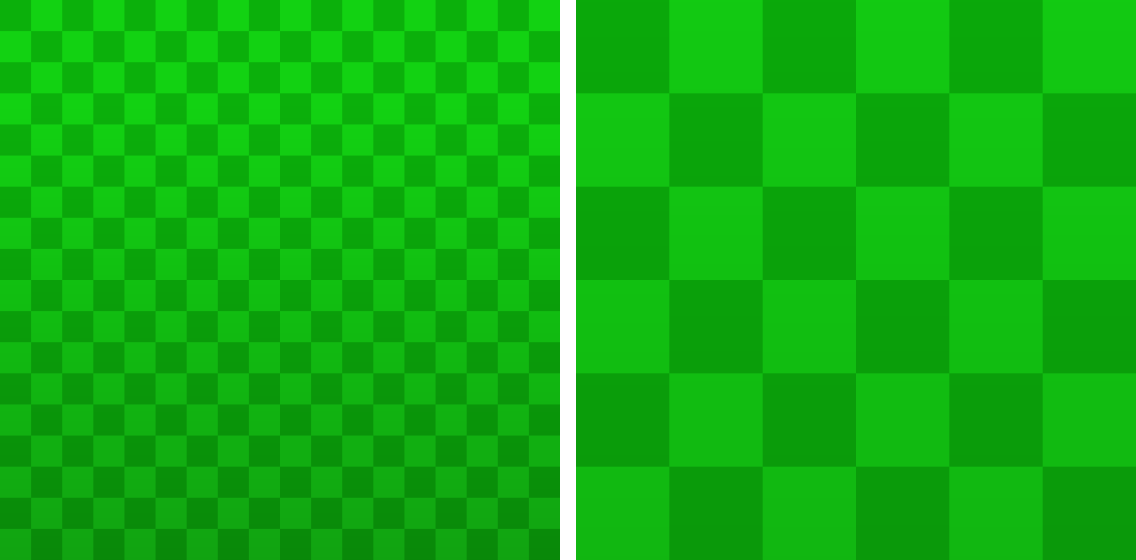
Left, the full canvas; right, a detail of the centre.
Write a Shadertoy shader that draws this pattern.

```glsl
// Green checkerboard of 18 by 18 squares, darkening toward the bottom.
// Two smoothed square waves multiply into the checks; a clamped vertical
// ramp shades the light and dark greens, staying flat near the top.

// Square wave of period 2, +1 on (0,1) and -1 on (1,2), with edges one pixel wide.
vec2 squareWave(vec2 p, vec2 pixel) {
    vec2 edgeDistance = 0.5 - abs(mod(p + 0.5, 2.0) - 1.0);
    return clamp(2.0 * edgeDistance / pixel, -1.0, 1.0);
}

void mainImage(out vec4 fragColor, in vec2 fragCoord) {
    vec2 uv = fragCoord / iResolution.xy;

    // Checks: the lower left square is light
    vec2 wave = squareWave(uv * 18.0, 18.0 / iResolution.xy);
    float lightSquare = 0.5 + 0.5 * wave.x * wave.y;

    // Vertical shading of both greens
    float ramp = clamp(uv.y / 0.82, 0.0, 1.0);
    vec3 darkGreen = mix(vec3(0.035, 0.535, 0.035), vec3(0.042, 0.690, 0.042), ramp);
    vec3 lightGreen = mix(vec3(0.066, 0.640, 0.066), vec3(0.070, 0.825, 0.070), ramp);

    fragColor = vec4(mix(darkGreen, lightGreen, lightSquare), 1.0);
}
```
